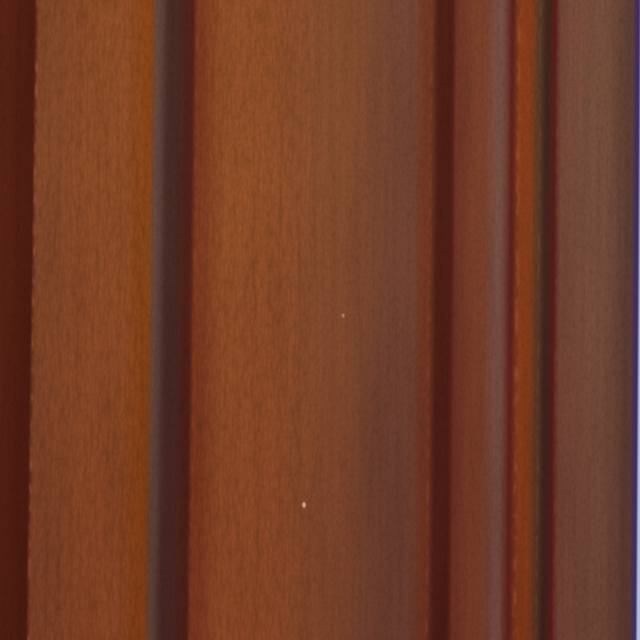
Reproduce this texture procedurally as a three.js fragment shader.

```glsl
varying vec2 vUv;

vec2 hash2(vec2 cell) {
  vec2 p = vec2(dot(cell, vec2(127.1, 311.7)), dot(cell, vec2(269.5, 183.3)));
  return fract(sin(p) * 43758.545);
}

// Distance to the nearest scattered point, roughly 0 to 1
float cellular(vec2 p) {
  vec2 cell = floor(p);
  float nearest = 2.0;
  for (int j = -1; j <= 1; j++) {
    for (int i = -1; i <= 1; i++) {
      vec2 neighbour = cell + vec2(float(i), float(j));
      nearest = min(nearest, length(neighbour + hash2(neighbour) - p));
    }
  }
  return nearest;
}

vec3 blend(vec3 base, vec3 tint, float from, float to, float u) {
  return mix(base, tint, smoothstep(from, to, u));
}

float ridge(float u, float centre, float width) {
  float d = (u - centre) / width;
  return exp(-d * d);
}

float band(float u, float from, float to, float soft) {
  return smoothstep(from - soft, from + soft, u) * (1.0 - smoothstep(to - soft, to + soft, u));
}

float speck(vec2 p, vec2 centre, vec2 radius) {
  return 1.0 - smoothstep(0.4, 1.2, length((p - centre) / radius));
}

vec3 leftBoards(float u) {
  vec3 c = blend(vec3(0.33, 0.13, 0.08), vec3(0.29, 0.105, 0.065), 0.0, 0.05, u);
  c = blend(c, vec3(0.47, 0.255, 0.15), 0.053, 0.063, u);
  c = blend(c, vec3(0.51, 0.275, 0.145), 0.07, 0.16, u);
  c = blend(c, vec3(0.50, 0.25, 0.09), 0.19, 0.23, u);
  // Recess with a grey lip
  c = blend(c, vec3(0.36, 0.26, 0.23), 0.235, 0.249, u);
  c = blend(c, vec3(0.27, 0.155, 0.14), 0.247, 0.268, u);
  return blend(c, vec3(0.30, 0.125, 0.095), 0.272, 0.302, u);
}

vec3 wideBoard(vec3 c, float u) {
  c = blend(c, vec3(0.46, 0.215, 0.12), 0.300, 0.312, u);
  c = blend(c, vec3(0.525, 0.285, 0.15), 0.312, 0.36, u);
  c = blend(c, vec3(0.485, 0.28, 0.175), 0.40, 0.53, u);
  c = blend(c, vec3(0.42, 0.25, 0.19), 0.53, 0.64, u);
  c = blend(c, vec3(0.42, 0.205, 0.13), 0.645, 0.668, u);
  return blend(c, vec3(0.29, 0.115, 0.085), 0.672, 0.688, u);
}

vec3 rightMoulding(vec3 c, float u) {
  c = blend(c, vec3(0.41, 0.195, 0.14), 0.704, 0.716, u);
  c = blend(c, vec3(0.45, 0.235, 0.16), 0.715, 0.745, u);
  c = blend(c, vec3(0.44, 0.29, 0.255), 0.755, 0.782, u);
  c = blend(c, vec3(0.37, 0.155, 0.115), 0.784, 0.802, u);
  c = blend(c, vec3(0.50, 0.225, 0.10), 0.803, 0.815, u);
  c = blend(c, vec3(0.34, 0.21, 0.145), 0.828, 0.845, u);
  c = blend(c, vec3(0.24, 0.14, 0.11), 0.843, 0.856, u);
  c = blend(c, vec3(0.33, 0.12, 0.10), 0.856, 0.867, u);
  c = blend(c, vec3(0.43, 0.265, 0.21), 0.866, 0.880, u);
  c = blend(c, vec3(0.435, 0.285, 0.225), 0.88, 0.93, u);
  return blend(c, vec3(0.35, 0.23, 0.195), 0.94, 0.988, u);
}

void main() {
  vec2 p = vUv;
  // Boards lean slightly to the left toward the bottom
  float u = p.x + (1.0 - p.y) * mix(0.0145, 0.006, p.x);
  vec2 w = vec2(u, p.y);

  vec3 color = rightMoulding(wideBoard(leftBoards(u), u), u);

  // Light fades and reddens toward the bottom
  color *= mix(vec3(0.95, 0.89, 0.89), vec3(1.02, 1.02, 0.99), smoothstep(0.0, 0.85, p.y));
  float dusk = ridge(u, 0.60, 0.045) * (1.0 - smoothstep(0.15, 0.75, p.y));
  color = mix(color, vec3(0.34, 0.21, 0.19), dusk * 0.3);

  // Stretched pores, long fibres and fine tooth
  float pores = cellular(w * vec2(165.0, 36.0)) - 0.5;
  float fibres = cellular(w * vec2(95.0, 3.5) + 17.0) - 0.5;
  float tooth = cellular(w * vec2(240.0, 120.0) + 41.0) - 0.5;
  float clouds = sin(u * 31.0 + 2.0 * sin(p.y * 5.0)) * sin(p.y * 9.0 + u * 14.0);
  float figured = band(u, 0.06, 0.235, 0.008) + band(u, 0.31, 0.49, 0.025);
  float grain = pores * mix(0.05, 0.13, figured) + fibres * 0.08 + tooth * 0.10;
  color *= 1.0 - grain + clouds * 0.015;

  // Worn highlights and red shadows along the edges
  float wear = smoothstep(0.2, 0.9, cellular(vec2(u * 90.0, p.y * 48.0)));
  float glints = ridge(u, 0.0585, 0.0025) + 0.4 * ridge(u, 0.308, 0.0022)
    + 0.4 * ridge(u, 0.675, 0.0025) + 0.6 * ridge(u, 0.811, 0.004)
    + 0.4 * ridge(u, 0.845, 0.002) + 0.3 * ridge(u, 0.872, 0.0025);
  color += vec3(0.14, 0.10, 0.07) * glints * wear;
  float redLines = ridge(u, 0.709, 0.003) + ridge(u, 0.801, 0.003) + ridge(u, 0.867, 0.003);
  color = mix(color, vec3(0.32, 0.09, 0.10), 0.35 * redLines);

  // Blue fringe and pale gap at the right
  color = blend(color, vec3(0.26, 0.18, 0.36), 0.988, 0.996, u);
  color = blend(color, vec3(0.70, 0.75, 0.87), 0.998, 1.003, u);

  // Chips in the varnish
  float chips = 0.55 * speck(p, vec2(0.536, 0.507), vec2(0.003, 0.004))
    + speck(p, vec2(0.475, 0.211), vec2(0.0035, 0.0055));
  color = mix(color, vec3(0.76, 0.65, 0.58), chips);

  gl_FragColor = vec4(color, 1.0);
}
```
